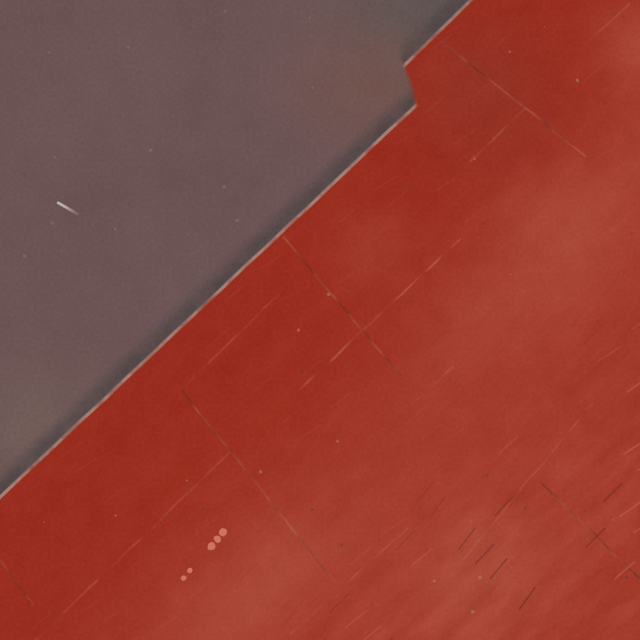
Write a WebGL 2 fragment shader that draws this texture.

```glsl
#version 300 es
precision highp float;
// Worn red tiles meeting a grey slab along a stepped diagonal kerb.

#define GREY vec3(0.425, 0.328, 0.330)
#define RED vec3(0.635, 0.225, 0.165)
#define DEEP_RED vec3(0.600, 0.175, 0.120)
#define PALE_RED vec3(0.685, 0.315, 0.250)
#define RIM vec3(0.640, 0.500, 0.460)
#define SHADOW vec3(0.305, 0.270, 0.270)
#define JOINT_WIDTH 0.0011
#define SCRATCH_DENSITY 0.30
#define GRAIN 0.022

uniform vec2 u_resolution;
out vec4 fragColor;

// Joints as segments in the tile frame: (along, across) start and end.
const vec4 ALONG[8] = vec4[8](
  vec4(-0.076, 0.764, 0.267, 0.764), vec4(-0.645, 0.766, -0.224, 0.761),
  vec4(-0.206, 0.637, 0.001, 0.633), vec4(0.046, 0.901, 0.124, 0.902),
  vec4(-0.346, 1.032, -0.101, 1.037), vec4(0.364, 0.687, 0.481, 0.685),
  vec4(0.614, 0.676, 0.711, 0.678), vec4(-0.104, 1.136, 0.241, 1.093));
const vec4 CROSS[5] = vec4[5](
  vec4(0.457, 0.511, 0.499, 0.809), vec4(0.068, 0.573, 0.054, 0.855),
  vec4(-0.211, 0.642, -0.242, 1.017), vec4(0.099, 1.129, 0.108, 1.344),
  vec4(-0.600, 0.637, -0.608, 0.723));

vec2 hash2(vec2 p) {
  vec3 h = fract(p.xyx * vec3(0.1031, 0.1030, 0.0973));
  h += dot(h, h.yzx + 33.33);
  return fract((h.xx + h.yz) * h.zy);
}

float corner(vec2 cell, vec2 f, vec2 o) {
  return dot(hash2(cell + o) * 2.0 - 1.0, f - o);
}

float gradientNoise(vec2 p) {
  vec2 i = floor(p), f = p - i;
  vec2 w = f * f * f * (f * (f * 6.0 - 15.0) + 10.0);
  return mix(mix(corner(i, f, vec2(0, 0)), corner(i, f, vec2(1, 0)), w.x),
             mix(corner(i, f, vec2(0, 1)), corner(i, f, vec2(1, 1)), w.x), w.y);
}

float fbm(vec2 p) {
  float sum = 0.0, amp = 1.0;
  for (int i = 0; i < 4; i++) {
    sum += amp * gradientNoise(p);
    p = p * 2.03 + 17.3;
    amp *= 0.55;
  }
  return sum;
}

float segment(vec2 p, vec2 a, vec2 b) {
  vec2 pa = p - a, ba = b - a;
  return length(pa - ba * clamp(dot(pa, ba) / dot(ba, ba), 0.0, 1.0));
}

float glow(vec2 p, vec2 centre, vec2 size) {
  vec2 d = (p - centre) / size;
  return exp(-dot(d, d));
}

float stroke(float d, float width, float px) {
  return 1.0 - smoothstep(width - 0.5 * px, width + 1.2 * px, d);
}

// Slab, shadow, pale rim and tile as a function of distance above the kerb.
vec3 kerb(float d, vec3 slab, vec3 tile, float wear, float px) {
  float shade = smoothstep(-0.002, 0.006, d) * (1.0 - smoothstep(0.008, 0.036, d));
  vec3 col = mix(slab, SHADOW, shade * (0.72 + 0.5 * wear));
  col = mix(tile, col, smoothstep(-0.001 - px, 0.001 + px, d));
  return mix(col, RIM, stroke(abs(d), 0.0020, px) * clamp(0.8 + wear, 0.0, 1.0));
}

void main() {
  vec2 p = gl_FragCoord.xy / u_resolution;
  float px = 1.0 / min(u_resolution.x, u_resolution.y);
  vec2 fromTop = p - vec2(0.0, 1.0);
  vec2 q = vec2(dot(fromTop, vec2(0.728, 0.685)), dot(fromTop, vec2(0.685, -0.728)));
  float cloud = fbm(p * 5.0), brushed = fbm(q * vec2(9.0, 28.0));
  float wear = fbm(p * 24.0 + 5.0), grain = gradientNoise(p * 190.0);

  // Slab: brown towards the step, greener at top right, lighter low down.
  vec3 slab = GREY + 0.018 * cloud + 0.008 * wear;
  slab += vec3(0.025, 0.0, -0.022) * glow(p, vec2(0.60, 0.87), vec2(0.13, 0.09));
  slab += vec3(-0.045, 0.008, 0.0) * glow(p, vec2(0.66, 1.0), vec2(0.12, 0.08));
  slab += vec3(0.015, 0.030, 0.012) * glow(p, vec2(0.06, 0.32), vec2(0.14, 0.12));

  // Tiles: deep along the kerb, faded in broad worn patches.
  vec3 tile = mix(DEEP_RED, RED, smoothstep(0.64, 0.98, q.y + 0.07 * cloud));
  float faded = 0.70 * glow(q, vec2(0.40, 0.87), vec2(0.26, 0.10))
    + 0.75 * glow(q, vec2(-0.32, 0.95), vec2(0.18, 0.08))
    + 0.65 * glow(q, vec2(-0.04, 1.18), vec2(0.22, 0.13))
    + 0.60 * glow(q, vec2(0.69, 0.73), vec2(0.07, 0.08))
    + 0.35 * glow(p, vec2(0.58, 0.61), vec2(0.07, 0.07));
  tile = mix(tile, PALE_RED, clamp(faded * (0.9 + 0.5 * cloud), 0.0, 1.0));
  tile = mix(tile, vec3(0.565, 0.215, 0.165), 0.6 * glow(p, vec2(0.75, 0.86), vec2(0.12, 0.12)));
  float rough = smoothstep(0.95, 1.2, q.y);
  tile += brushed * mix(0.012, 0.045, rough) + 0.014 * wear;

  // Joints, broken up by wear.
  float broken = smoothstep(-0.40, 0.35, gradientNoise(p * 32.0) + 0.4 * wear);
  vec2 wobble = q + 0.003 * vec2(gradientNoise(p * 20.0), gradientNoise(p * 20.0 + 9.0));
  for (int i = 0; i < 8; i++) {
    float line = stroke(segment(wobble, ALONG[i].xy, ALONG[i].zw), JOINT_WIDTH, px);
    tile = mix(tile, vec3(0.70, 0.36, 0.28), line * broken * (i == 0 ? 0.75 : 0.5));
  }
  for (int i = 0; i < 5; i++) {
    float line = stroke(segment(wobble, CROSS[i].xy, CROSS[i].zw), JOINT_WIDTH, px);
    tile = mix(tile, mix(vec3(0.40, 0.17, 0.14), vec3(0.69, 0.38, 0.31), broken), 0.5 * line);
  }

  // Scattered scratches, then specks on both surfaces.
  vec2 cell = floor(q * vec2(14.0, 30.0)), rnd = hash2(cell + 41.0);
  vec2 local = q - (cell + 0.35 + 0.3 * rnd) / vec2(14.0, 30.0);
  vec2 reach = vec2(0.020, 0.008 * (rnd.y - 0.5));
  float scratch = stroke(segment(local, -reach, reach), 0.0007, px) * step(rnd.x, SCRATCH_DENSITY);
  tile = mix(tile, rnd.y > 0.5 ? PALE_RED + 0.06 : vec3(0.43, 0.18, 0.14), scratch * (0.1 + 0.5 * rough));
  vec2 speckCell = floor(p * 18.0), at = hash2(speckCell + 7.0);
  float speck = stroke(length(p - (speckCell + 0.2 + 0.6 * at) / 18.0), 0.0022 * at.y, px);
  speck *= step(0.82, hash2(speckCell + 90.0).x);
  tile = mix(tile, at.x > 0.5 ? vec3(0.40, 0.24, 0.20) : RIM, 0.6 * speck);
  slab = mix(slab, vec3(0.55, 0.50, 0.48), 0.4 * speck);

  // Paint chips on the tiles and a bright nick in the slab.
  for (int i = 0; i < 5; i++) {
    float k = float(i), far = step(3.0, k);
    vec2 chip = vec2(0.330, 0.146) + k * vec2(0.009, 0.011) - far * vec2(0.070, 0.082);
    float d = length(p - chip + 0.004 * wear);
    tile = mix(tile, vec3(0.82, 0.48, 0.39), 0.9 * stroke(d, 0.0055 - 0.002 * far, px));
  }
  float nick = segment(p, vec2(0.091, 0.683), vec2(0.121, 0.666));
  slab = mix(slab, vec3(0.74, 0.70, 0.70), stroke(nick, 0.0016, px) * (1.0 - smoothstep(0.095, 0.13, p.x)));

  // The kerb steps sideways where the two straight edges meet the jog.
  float lower = 0.727 * (p.y - 0.223 - 0.942 * p.x) + 0.0015 * gradientNoise(p * 14.0);
  float upper = 0.714 * (p.y - 0.898 - 0.980 * (p.x - 0.632));
  float jog = smoothstep(-0.005, 0.005, p.x - 0.651 + 0.302 * (p.y - 0.835) + 0.003 * wear);
  vec3 col = mix(kerb(lower, slab, tile, wear, px), kerb(upper, slab, tile, wear, px), jog);
  fragColor = vec4(col + GRAIN * grain, 1.0);
}
```
